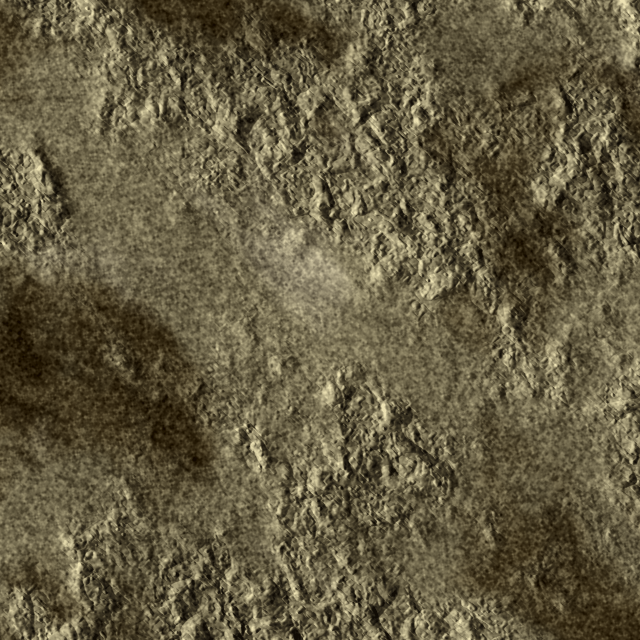
Write a Shadertoy shader that draws this texture.

```glsl
// Weathered muddy ground: diagonal bands of crumbly rock over smooth silt.
// A broken, masked height field of lumpy noise is lit from the left, then
// combined with soft stains, pale streaks and fine sandy grain.

const mat2 TURN = mat2(0.85, 0.53, -0.53, 0.85);

float hash(vec2 p) {
    return fract(sin(dot(p, vec2(127.1, 311.7))) * 43758.5453);
}

float noise(vec2 p) {
    vec2 i = floor(p), f = fract(p);
    f = f * f * (3.0 - 2.0 * f);
    return mix(mix(hash(i), hash(i + vec2(1, 0)), f.x),
               mix(hash(i + vec2(0, 1)), hash(i + vec2(1, 1)), f.x), f.y);
}

float fbm(vec2 p) {
    float sum = 0.0, amp = 0.5;
    for (int i = 0; i < 5; i++) {
        sum += amp * noise(p);
        p = TURN * p * 2.03 + 17.3;
        amp *= 0.5;
    }
    return sum / 0.97;
}

// Axes along and across the bands, which fall towards the right
vec2 bandSpace(vec2 p) {
    return vec2(0.8 * p.x - 0.6 * p.y, 0.6 * p.x + 0.8 * p.y);
}

// Clumps of rock, with a thin scatter of crumbs around them
float rockMask(vec2 p) {
    vec2 b = bandSpace(p);
    float n = fbm(b * vec2(4.0, 6.0) + 4.7);
    n += 0.2 * (noise(TURN * b * 15.0 + 40.3) - 0.5);
    n += 0.1 * (noise(b * 29.0 + 8.6) - 0.5);
    return 0.3 * smoothstep(0.38, 0.5, n) + 0.7 * smoothstep(0.47, 0.65, n);
}

// Irregular crumbs with creases between them
float lumps(vec2 p) {
    float sum = 0.0, amp = 0.042;
    vec2 b = bandSpace(p);
    b += 0.007 * (vec2(noise(b * 31.0 + 3.0), noise(b * 31.0 + 63.0)) - 0.5);
    b *= vec2(21.0, 26.0);
    for (int i = 0; i < 4; i++) {
        float n = noise(b);
        sum += amp * mix(abs(2.0 * n - 1.0), 1.6 * n, 0.5);
        b = TURN * b * 1.95 + 9.1;
        amp *= 0.58;
    }
    return sum;
}

float height(vec2 p) {
    return rockMask(p) * (lumps(p) - 0.037) + 0.0035 * fbm(p * 45.0);
}

void mainImage(out vec4 fragColor, in vec2 fragCoord) {
    vec2 p = fragCoord / iResolution.y;
    float rock = rockMask(p);
    float silt = 1.0 - rock;

    // Slope towards the light, softly limited
    vec2 toLight = vec2(-0.98, 0.2) * 0.0013;
    float slope = (height(p - toLight) - height(p + toLight)) / 0.0026;
    float shade = slope / (1.0 + 0.25 * abs(slope));

    // Warped stains and streaks on the smooth ground
    vec2 warp = vec2(fbm(TURN * p * 4.0 + 31.0), fbm(TURN * p * 4.0 + 57.0)) - 0.5;
    vec2 q = bandSpace(p + 0.16 * warp);
    float stain = silt * smoothstep(0.48, 0.68, fbm(q * vec2(3.5, 5.0) + 71.0));
    float pale = silt * smoothstep(0.5, 0.72, fbm(q * vec2(2.5, 5.5) + 23.0));
    float streak = fbm(q * vec2(9.0, 36.0)) - 0.5;

    // Fine sandy grain
    float grain = noise(TURN * p * 210.0) + 0.7 * noise(bandSpace(p) * 330.0) - 0.85;

    float tone = 0.37 + 0.45 * (fbm(TURN * p * 5.0 + 90.0) - 0.5);
    tone += 0.4 * shade + 0.02 * rock;
    tone += 0.26 * pale - 0.32 * stain;
    tone += streak * (0.25 + 0.5 * pale + 0.4 * stain) * silt;
    tone += 0.42 * grain;

    // Shadows flatten out while highlights stay crisp
    tone = tone < 0.1 ? 0.1 + 0.65 * (tone - 0.1) : tone;
    tone = clamp(tone, -0.2, 1.25);

    // Olive ramp, with greyer highlights on silt and browner stains
    vec3 color = mix(vec3(0.19, 0.16, 0.09), vec3(0.78, 0.74, 0.58), tone);
    color += pale * vec3(0.0, 0.0, 0.025) - stain * vec3(0.0, 0.015, 0.03);
    color += rock * smoothstep(0.3, -0.2, tone) * vec3(-0.01, 0.0, 0.025);
    fragColor = vec4(clamp(color, 0.0, 1.0), 1.0);
}
```
